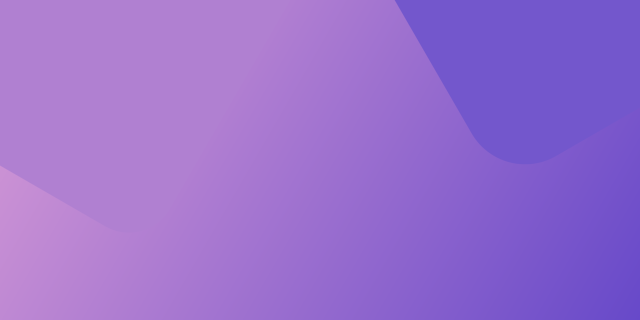
This background is drawn by a Shadertoy shader. Its source:

```glsl
// Two flat rounded corners hang over a diagonal pink-to-violet gradient.
// The corners are quarter-planes turned by 30 degrees, drawn with a distance
// function; all lengths are in canvas heights, measured from the top left.

// Signed distance to a quarter-plane with a rounded corner at the origin
float roundedCorner(vec2 p, float radius) {
    vec2 d = p + radius;
    return length(max(d, 0.0)) + min(max(d.x, d.y), 0.0) - radius;
}

// Antialiased coverage of a shape, about one pixel wide
float coverage(float dist) {
    float pixel = 1.0 / iResolution.y;
    return 1.0 - smoothstep(-0.7 * pixel, 0.7 * pixel, dist);
}

void mainImage(out vec4 fragColor, in vec2 fragCoord) {
    vec2 p = fragCoord / iResolution.y;
    p.y = 1.0 - p.y;

    // Unit axes tilted 30 degrees down and 30 degrees up from horizontal
    vec2 downAxis = vec2(cos(radians(30.0)), 0.5);
    vec2 upAxis = vec2(downAxis.x, -0.5);
    float along = dot(p, downAxis);

    // Background gradient from the top left to the bottom right
    vec3 pink = vec3(0.847, 0.608, 0.839);
    vec3 violet = vec3(0.404, 0.286, 0.788);
    vec3 color = mix(pink, violet, clamp(along / 2.232, 0.0, 1.0));

    // Left corner: its right side melts into the gradient
    vec2 left = vec2(along - 0.786, dot(p, vec2(-0.5, downAxis.x)) - 0.448);
    color = mix(color, vec3(0.690, 0.502, 0.820), coverage(roundedCorner(left, 0.148)));

    // Right corner
    vec2 right = vec2(1.068 - dot(p, upAxis), dot(p, vec2(0.5, downAxis.x)) - 1.291);
    color = mix(color, vec3(0.451, 0.341, 0.800), coverage(roundedCorner(right, 0.193)));

    fragColor = vec4(color, 1.0);
}
```
